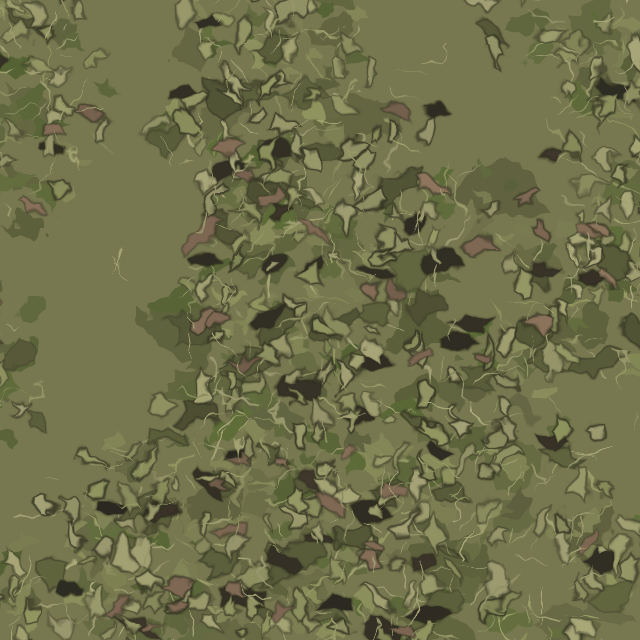
Give the GLSL for this pattern, as a Shadertoy shader.

```glsl
// Woodland ground camouflage: jagged leaf shards, dark chips and pale twigs on olive.

const float TAU = 6.2831853;
const float CORNERS = 8.0;
const vec3 OLIVE = vec3(0.465, 0.470, 0.310);
const vec3 MOSS = vec3(0.375, 0.395, 0.240);
const vec3 FERN = vec3(0.350, 0.410, 0.210);
const vec3 SHADE = vec3(0.310, 0.315, 0.205);
const vec3 BARK = vec3(0.235, 0.205, 0.160);
const vec3 SOOT = vec3(0.170, 0.165, 0.130);
const vec3 STRAW = vec3(0.640, 0.630, 0.460);
const vec3 LEAF = vec3(0.530, 0.550, 0.350);
const vec3 CLAY = vec3(0.540, 0.445, 0.355);
const vec3 INK = vec3(0.175, 0.175, 0.115);

// One scattered layer; radius is in cells, jag in canvas units.
struct Layer {
    float cells, density, radius, stretch, tilt, jag, outline, seed;
};

vec4 hash4(vec2 p) {
    vec4 q = fract(p.xyxy * vec4(0.1031, 0.1030, 0.0973, 0.1099));
    q += dot(q, q.wzxy + 33.33);
    return fract((q.xxyz + q.yzzw) * q.zywx);
}

// Bilinear value noise: its creases give angular edges.
vec2 creasedNoise(vec2 p) {
    vec2 i = floor(p), f = fract(p);
    vec2 low = mix(hash4(i).xy, hash4(i + vec2(1, 0)).xy, f.x);
    vec2 high = mix(hash4(i + vec2(0, 1)).xy, hash4(i + vec2(1, 1)).xy, f.x);
    return mix(low, high, f.y);
}

vec2 crumple(vec2 p, float amount, float seed) {
    vec2 coarse = creasedNoise(p * 42.0 + seed) - 0.5;
    vec2 fine = creasedNoise(p * 95.0 + seed + 31.0) - 0.5;
    return p + amount * (coarse + 0.45 * fine);
}

vec2 shardCorner(float index, float radius, float stretch, vec2 id) {
    float k = mod(index, CORNERS);
    float reach = radius * mix(0.28, 1.0, hash4(id + 7.3 * k + 3.1).x);
    float angle = TAU * k / CORNERS;
    return reach * vec2(cos(angle), sin(angle) / stretch);
}

// Signed distance to a random star-shaped polygon.
float shardDistance(vec2 q, float radius, float stretch, vec2 id) {
    float sector = floor(fract(atan(q.y * stretch, q.x) / TAU) * CORNERS);
    vec2 a = shardCorner(sector, radius, stretch, id);
    vec2 edge = shardCorner(sector + 1.0, radius, stretch, id) - a;
    vec2 r = q - a;
    float side = edge.y * r.x - edge.x * r.y;
    float along = clamp(dot(r, edge) / dot(edge, edge), 0.0, 1.0);
    return (side > 0.0 ? 1.0 : -1.0) * length(r - edge * along);
}

// Litter gathers in clumps and leaves open ground between them.
float clumping(vec2 p) {
    float n = 0.65 * creasedNoise(p * 5.0 + 4.0).x + 0.35 * creasedNoise(p * 11.0 + 17.0).y;
    return smoothstep(0.28, 0.58, n);
}

vec3 scatter(vec3 ground, vec2 p, Layer s, vec3 tintA, vec3 tintB, float soft) {
    vec2 w = crumple(p, s.jag, s.seed);
    vec2 home = floor(w * s.cells);
    for (int y = -1; y <= 1; y++) {
        for (int x = -1; x <= 1; x++) {
            vec2 cell = home + vec2(x, y);
            vec2 id = cell + s.seed * 13.7;
            vec4 h = hash4(id), k = hash4(id + 51.3);
            vec2 center = (cell + 0.1 + 0.8 * h.xy) / s.cells;
            if (h.z > s.density * clumping(center)) continue;

            float radius = s.radius * mix(0.6, 1.15, h.w) / s.cells;
            vec2 q = w - center;
            if (length(q) > radius + 0.01) continue;
            float angle = (k.x - 0.5) * s.tilt;
            float c = cos(angle), n = sin(angle);
            q = mat2(c, -n, n, c) * q;

            float d = shardDistance(q, radius, s.stretch, id);
            vec3 tint = mix(tintA, tintB, k.y) * mix(0.93, 1.07, k.z);
            ground = mix(ground, tint, smoothstep(soft, -soft, d));
            float rim = exp(-d * d / (0.0024 * 0.0024));
            ground = mix(ground, INK, rim * s.outline * mix(0.45, 1.0, k.w));
        }
    }
    return ground;
}

void mainImage(out vec4 fragColor, in vec2 fragCoord) {
    vec2 p = fragCoord / iResolution.y;
    float soft = max(0.0012, 0.75 / iResolution.y);
    vec3 col = OLIVE;

    // Flat undergrowth patches
    col = scatter(col, p, Layer(9.0, 0.75, 0.72, 1.4, 1.4, 0.030, 0.0, 1.0), MOSS, OLIVE * 0.88, soft);
    col = scatter(col, p, Layer(17.0, 0.70, 0.70, 1.6, 2.0, 0.026, 0.0, 2.0), FERN, OLIVE * 0.85, soft);
    col = scatter(col, p, Layer(21.0, 0.40, 0.70, 1.6, 2.5, 0.026, 0.0, 3.0), LEAF, OLIVE, soft);

    // Fine twigs
    col = scatter(col, p, Layer(22.0, 0.85, 0.85, 13.0, 3.0, 0.024, 0.0, 4.0), STRAW, LEAF, soft);

    // Outlined shaded foliage and dark chips
    col = scatter(col, p, Layer(11.0, 0.55, 0.62, 1.7, 1.2, 0.024, 0.55, 5.0), SHADE, MOSS, soft);
    col = scatter(col, p, Layer(11.0, 0.48, 0.48, 1.9, 1.0, 0.014, 0.75, 6.0), BARK, SOOT, soft);

    // Bright leaf scraps, clay flakes and loose twigs on top
    col = scatter(col, p, Layer(23.0, 0.75, 0.72, 1.7, 4.5, 0.022, 0.80, 7.0), STRAW, LEAF, soft);
    col = scatter(col, p, Layer(15.0, 0.22, 0.50, 2.0, 1.4, 0.018, 0.65, 8.0), CLAY, CLAY * 0.85, soft);
    col = scatter(col, p, Layer(25.0, 0.50, 0.80, 14.0, 5.0, 0.024, 0.0, 9.0), STRAW, LEAF, soft);

    fragColor = vec4(col, 1.0);
}
```
